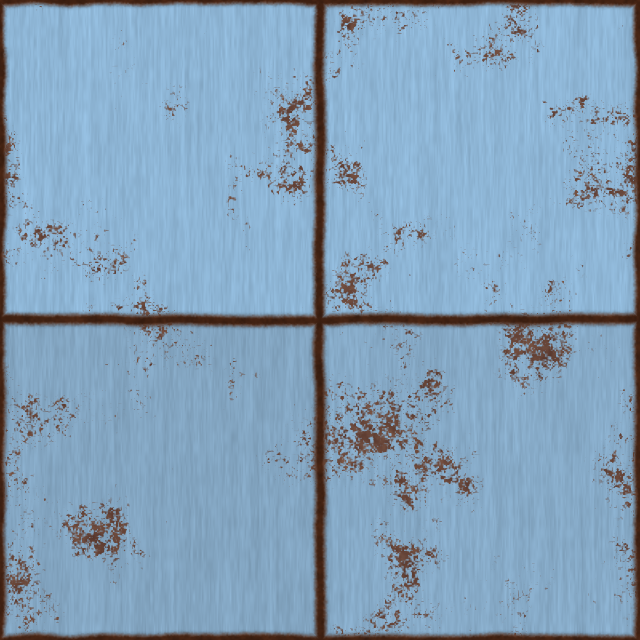
A Shadertoy shader for this texture:

```glsl
// Two by two brushed blue metal panels with rusty, slightly wavering seams.
// Stretched noise makes the brushing; coarse noise plus fine grain makes
// speckled rust patches. Every noise wraps on a whole number of cells.

float hash(vec2 cell, float seed) {
    uvec3 q = uvec3(uvec2(cell), uint(seed)) * uvec3(1597u, 38183u, 7919u);
    uint n = (q.x ^ q.y ^ q.z) * 747796u + 28913u;
    n = (n ^ (n >> 15u)) * 277803u;
    n = (n ^ (n >> 13u)) * 60493u;
    return float((n ^ (n >> 16u)) & 65535u) / 65535.0;
}

// Value noise on the unit square, wrapping after "cells" cells
float noise(vec2 uv, vec2 cells, float seed) {
    vec2 p = uv * cells, i = floor(p), f = fract(p);
    f = f * f * (3.0 - 2.0 * f);
    vec2 a = mod(i, cells), b = mod(i + 1.0, cells);
    return mix(mix(hash(a, seed), hash(vec2(b.x, a.y), seed), f.x),
               mix(hash(vec2(a.x, b.y), seed), hash(b, seed), f.x), f.y);
}

// Three octaves, weights summing to one
float fbm(vec2 uv, float cells, float gain, float seed) {
    float sum = 0.0, total = 0.0, weight = 1.0;
    for (int k = 0; k < 3; k++) {
        sum += weight * noise(uv, vec2(cells), seed + float(k));
        total += weight;
        weight *= gain;
        cells *= 2.0;
    }
    return sum / total;
}

void mainImage(out vec4 fragColor, in vec2 fragCoord) {
    vec2 uv = fragCoord / iResolution.xy;
    float grain = fbm(uv, 100.0, 1.1, 31.0);

    // Panel paint: the lower row is duller, most of all on the left
    vec2 panel = mod(floor(uv * 2.0), 2.0);
    float dullness = (1.0 - panel.y) * mix(1.0, 0.75, panel.x);
    vec3 color = mix(vec3(0.555, 0.71, 0.835), vec3(0.515, 0.65, 0.76), dullness);

    // Vertical brushing, from broad bands to hairlines
    float brush = 0.25 * noise(uv, vec2(64.0, 2.0), 1.0)
                + 0.35 * noise(uv, vec2(150.0, 6.0), 2.0)
                + 0.60 * noise(uv, vec2(300.0, 16.0), 3.0)
                + 0.60 * noise(uv, vec2(480.0, 60.0), 4.0) - 0.9;
    color *= 1.0 + 0.115 * brush;

    // Rust: many small patches dissolving into grain at their rims
    float patches = fbm(uv, 11.0, 0.6, 21.0) + 0.22 * (noise(uv, vec2(5.0), 25.0) - 0.5);
    float rust = smoothstep(0.72, 0.90, patches + 0.68 * (grain - 0.5));
    vec3 rustColor = mix(vec3(0.29, 0.14, 0.09), vec3(0.50, 0.32, 0.23),
                         fbm(uv, 50.0, 0.9, 41.0));
    color = mix(color, rustColor, 0.9 * rust);

    // Sparse loose specks around the patches
    float speck = smoothstep(0.80, 0.95, noise(uv, vec2(300.0), 51.0));
    color = mix(color, vec3(0.40, 0.29, 0.25), 0.55 * speck * smoothstep(0.56, 0.72, patches));

    // Distance to the nearest seam, with a gentle waver
    vec2 waver = vec2(noise(uv, vec2(18.0), 61.0), noise(uv, vec2(18.0), 62.0)) - 0.5;
    vec2 edge = 0.5 * abs(fract(2.0 * (uv + 0.005 * waver) - 0.5) - 0.5);
    float seam = min(edge.x, edge.y) + 0.0035 * (grain - 0.5);

    // Soft grime beside the seam, then the rusted groove itself
    color *= mix(0.84, 1.0, smoothstep(0.007, 0.016, seam));
    vec3 groove = mix(vec3(0.25, 0.13, 0.07), vec3(0.38, 0.25, 0.19),
                      smoothstep(0.002, 0.009, seam));
    groove *= 0.75 + 0.5 * fbm(uv, 70.0, 0.9, 71.0);
    color = mix(groove, color, smoothstep(0.0035, 0.0125, seam));

    fragColor = vec4(color, 1.0);
}
```
